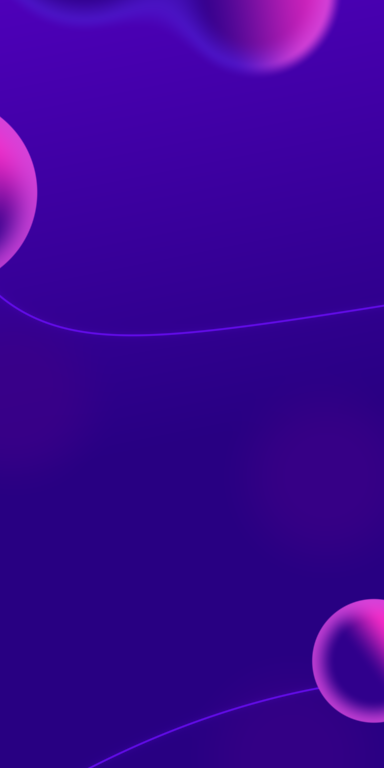
This background is drawn by a Shadertoy shader. Its source:

```glsl
// Violet gradient backdrop with glossy spheres, a soft blob, thin curves and faint glows.

#define DEEP    vec3(0.155, 0.000, 0.510)
#define BRIGHT  vec3(0.305, 0.000, 0.725)
#define HAZE    vec3(0.235, 0.000, 0.530)
#define SHADOW  vec3(0.190, 0.000, 0.550)
#define PINK    vec3(0.960, 0.170, 0.780)
#define RIM     vec3(0.820, 0.270, 0.860)
#define BLUE    vec3(0.310, 0.090, 0.810)
#define LINE    vec3(0.410, 0.050, 0.960)
#define LINE_HALF_WIDTH 0.0026
#define BLOB_BLUR 0.022

// Smooth union of two distances
float smoothMin(float a, float b, float k) {
    float h = max(k - abs(a - b), 0.0) / k;
    return min(a, b) - h * h * k * 0.25;
}

// Wide, faint disc of light
float glow(vec2 p, vec2 center, float radius) {
    return 1.0 - smoothstep(0.3, 1.0, length(p - center) / radius);
}

// Thin stroke with a weak halo; offset is vertical, slope corrects its width
vec3 stroke(vec3 color, float offset, float slope, float pixel) {
    float d = abs(offset) * inversesqrt(1.0 + slope * slope);
    float core = 1.0 - smoothstep(-pixel, pixel, d - LINE_HALF_WIDTH);
    float halo = 0.15 * exp(-d / 0.008);
    return mix(color, LINE, max(core * 0.9, halo));
}

// Sphere lit along a direction, with a bright rim
vec3 sphere(vec3 color, vec2 p, vec2 center, float radius, vec2 light, vec2 range, float pixel) {
    vec2 q = (p - center) / radius;
    float r = length(q);
    vec3 body = mix(SHADOW, PINK, smoothstep(range.x, range.y, dot(q, light)));
    body = mix(body, RIM, 0.85 * smoothstep(0.62, 1.02, r));
    float cover = 1.0 - smoothstep(-pixel, pixel, (r - 1.0) * radius);
    return mix(color, body, cover);
}

// Blurred liquid shape hanging from the top edge
vec3 blob(vec3 color, vec2 p) {
    float drop = length(p - vec2(0.664, 2.021)) - 0.208;
    float bulge = length(p - vec2(0.221, 2.195)) - 0.260;
    float d = smoothMin(drop, bulge, 0.2);
    float warm = smoothstep(0.50, 0.88, p.x + 0.15 * (p.y - 1.9));
    vec3 body = mix(SHADOW, PINK, warm * 0.85);
    vec3 edge = mix(BLUE, RIM, smoothstep(0.60, 0.80, p.x));
    body = mix(body, edge, smoothstep(-0.085, 0.0, d) * 0.9);
    return mix(color, body, 1.0 - smoothstep(-BLOB_BLUR, BLOB_BLUR, d));
}

void mainImage(out vec4 fragColor, in vec2 fragCoord) {
    // Canvas width is one unit
    vec2 p = fragCoord / iResolution.x;
    float pixel = 1.0 / iResolution.x;

    // Tilted backdrop
    float height = clamp((p.y - 0.2 * p.x - 0.75) / 1.25, 0.0, 1.0);
    vec3 color = mix(DEEP, BRIGHT, height);

    // Faint glows
    color = mix(color, HAZE, 0.70 * glow(p, vec2(0.04, 0.96), 0.28));
    color = mix(color, HAZE, 0.70 * glow(p, vec2(0.85, 0.76), 0.30));
    color = mix(color, HAZE, 0.55 * glow(p, vec2(0.76, 0.03), 0.30));

    // Upper curve: decaying dip that becomes a gentle rise
    float decay = 0.191 * exp(-5.2 * p.x);
    float upper = 1.038 + 0.165 * p.x + decay;
    color = stroke(color, p.y - upper, 0.165 - 5.2 * decay, pixel);

    // Lower curve: flattening arc that ends behind the right sphere
    float run = p.x - 0.234;
    float lower = run * (0.51 - 0.27 * run);
    if (p.x < 0.9) color = stroke(color, p.y - lower, 0.51 - 0.54 * run, pixel);

    // Solid shapes
    color = blob(color, p);
    color = sphere(color, p, vec2(-0.152, 1.499), 0.249, vec2(0.2, 1.0), vec2(-0.45, 0.70), pixel);
    color = sphere(color, p, vec2(0.974, 0.279), 0.161, vec2(0.8, 0.6), vec2(-0.18, 0.58), pixel);

    fragColor = vec4(color, 1.0);
}
```
